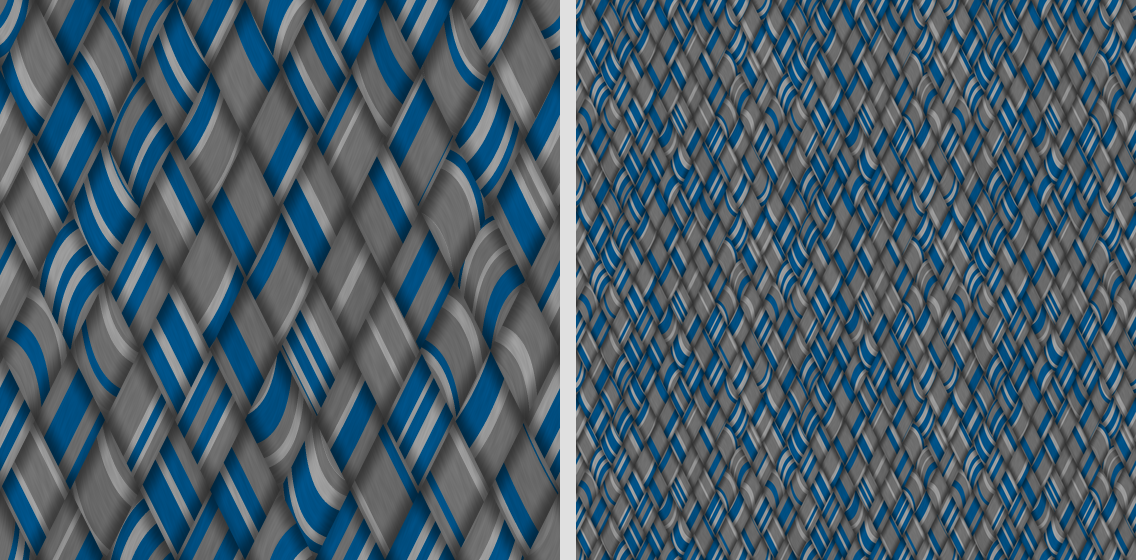
Left: one tile. Right: repeated 3 by 3.
Reproduce this pattern procedurally as a Shadertoy shader.

```glsl
const vec2 REPEATS = vec2(8.0, 4.0);
const vec3 MID_GREY = vec3(0.41);
const vec3 PALE_GREY = vec3(0.58);
const vec3 BLUE = vec3(0.0, 0.30, 0.495);
const int SAMPLES = 3;

float hash(vec2 key) {
    uvec2 k = uvec2(ivec2(floor(key)));
    uint h = k.x * 1597334677u ^ k.y * 3812015801u;
    h = (h ^ (h >> 15)) * 2246822519u;
    h = (h ^ (h >> 13)) * 3266489917u;
    return float((h ^ (h >> 16)) >> 8) / 16777216.0;
}

float cornerSlope(vec2 corner, vec2 offset) {
    float angle = 6.2831853 * hash(corner);
    return dot(vec2(cos(angle), sin(angle)), offset);
}

float gradientNoise(vec2 p) {
    vec2 i = floor(p), f = p - i;
    vec2 w = f * f * f * (f * (f * 6.0 - 15.0) + 10.0);
    vec2 e = vec2(1.0, 0.0);
    float low = mix(cornerSlope(i, f), cornerSlope(i + e.xy, f - e.xy), w.x);
    float high = mix(cornerSlope(i + e.yx, f - e.yx), cornerSlope(i + e.xx, f - e.xx), w.x);
    return mix(low, high, w.y);
}

// Lay random bands side by side; neighbouring bands always differ.
vec3 stripeColour(float across, float seed) {
    float kind = floor(3.0 * hash(vec2(seed, 1.0)));
    float edge = -0.56 - 0.1 * hash(vec2(seed, 2.0));
    vec3 colour = MID_GREY;
    for (int n = 0; n < 9; n++) {
        float r = hash(vec2(seed, 10 + n));
        float turn = hash(vec2(seed, 30 + n));
        vec2 widths = kind < 0.5 ? vec2(0.12, 0.68) : kind < 1.5 ? vec2(0.06, 0.23) : vec2(0.10, 0.42);
        vec3 band = kind < 0.5 ? MID_GREY : kind < 1.5 ? PALE_GREY : BLUE;
        colour = mix(colour, band, step(edge, across));
        edge += mix(widths.x, widths.y, r);
        kind = mod(kind + (turn < 0.5 ? 1.0 : 2.0), 3.0);
    }
    return colour;
}

// Darken where a strand dips under its neighbours.
float weaveShade(float along, float across) {
    float ends = smoothstep(0.0, 0.30, 0.5 - abs(along));
    float sides = smoothstep(-0.02, 0.16, 0.5 - abs(across));
    return mix(0.56, 1.03, ends) * mix(0.83, 1.0, sides);
}

vec3 wovenStrands(vec2 uv) {
    // Find the diamond: whole-number centres rise, half-way centres fall.
    vec2 grid = uv * REPEATS;
    vec2 centre = floor(grid + 0.5);
    vec2 local = grid - centre;
    float lean = 1.0;
    if (abs(local.x) + abs(local.y) > 0.5) {
        centre = floor(grid) + 0.5;
        local = grid - centre;
        lean = -1.0;
    }
    vec2 cell = 2.0 * mod(centre, REPEATS);
    float seed = cell.x + 2.0 * REPEATS.x * cell.y + 1.0;

    float along = local.x + lean * local.y;
    float across = local.x - lean * local.y;

    // Some strands arch sideways.
    float arch = hash(vec2(seed, 3.0)) - 0.5;
    float bow = sign(arch) * 0.18 * smoothstep(0.22, 0.5, abs(arch));
    float bent = across + bow * (4.0 * along * along - 0.5);

    // Stripes and the occasional plain rim.
    float rim = 0.055 * step(0.45, hash(vec2(seed, 4.0)));
    vec3 colour = stripeColour(bent, seed);
    colour = mix(colour, MID_GREY * 1.12, step(0.5 - rim, abs(bent)));

    // Fine fibres running along the strand.
    vec2 fibre = vec2(bent + 0.12 * along, along) + seed * 3.0;
    float grain = gradientNoise(fibre * vec2(38.0, 4.0));
    grain += 0.7 * gradientNoise(fibre * vec2(13.0, 2.5) + 91.0);
    float tone = 0.95 + 0.10 * hash(vec2(seed, 5.0)) + 0.08 * grain;

    return colour * tone * weaveShade(along, across);
}

void mainImage(out vec4 fragColor, in vec2 fragCoord) {
    vec3 total = vec3(0.0);
    for (int y = 0; y < SAMPLES; y++) {
        for (int x = 0; x < SAMPLES; x++) {
            vec2 jitter = (vec2(x, y) + 0.5) / float(SAMPLES) - 0.5;
            total += wovenStrands((fragCoord + jitter) / iResolution.xy);
        }
    }
    fragColor = vec4(total / float(SAMPLES * SAMPLES), 1.0);
}
```
